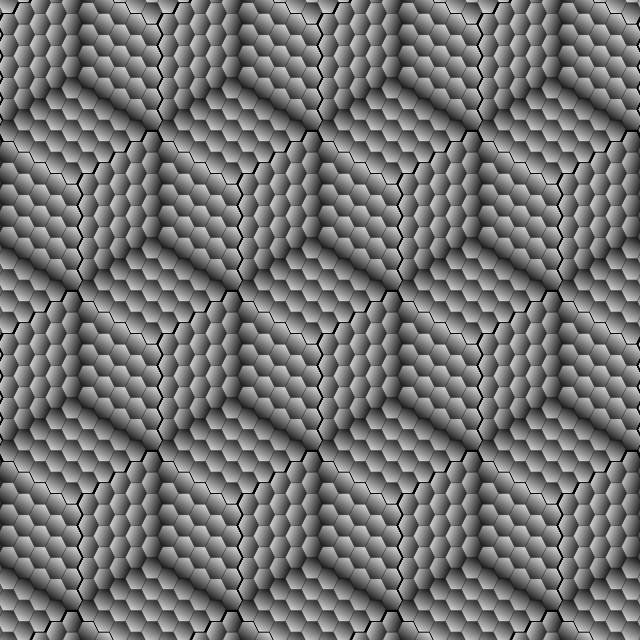
This pattern is drawn by a three.js fragment shader. Its source:

```glsl
// Grey hexagon tiles grouped into stepped cube-like clusters, split by dark cracks
#define GRID vec2(40.0, 30.0)
#define ORIGIN vec2(0.4958, 0.629)
#define BLOCK 5.0
#define CONTRAST 0.36
#define VALLEY 0.07
#define SEAM 0.012
#define CRACK_THIN 0.02
#define CRACK_WIDE 0.05
#define CRACK_STEP 0.068
#define SOFT 0.035

varying vec2 vUv;

const float COLUMN = 0.8660254;
const float SIDE = 0.5773503;

// Nearest hexagon in axial coordinates
vec2 hexRound(vec2 a) {
  vec3 c = vec3(a, -a.x - a.y);
  vec3 k = floor(c + 0.5);
  vec3 d = abs(k - c);
  if (d.x > max(d.y, d.z)) k.x = -k.y - k.z;
  else if (d.y > d.z) k.y = -k.x - k.z;
  return k.xy;
}

bool insideBlock(vec2 b) {
  return min(b.x, b.y) > -0.5 && max(b.x, b.y) < BLOCK - 0.5;
}

// Cluster index (xy), face 0 right, 1 left, 2 lower (z), steps from the valley (w)
vec4 findFace(vec2 hex) {
  vec2 guess = floor(vec2(hex.x - hex.y, hex.x + 2.0 * hex.y) / (3.0 * BLOCK) + 0.5);
  vec4 found = vec4(guess, 0.0, 0.0);
  for (int y = -1; y <= 1; y++) {
    for (int x = -1; x <= 1; x++) {
      vec2 id = guess + vec2(float(x), float(y));
      vec2 h = hex - BLOCK * (id.x * vec2(2.0, -1.0) + id.y);
      vec2 right = vec2(h.x + h.y, h.x);
      vec2 left = vec2(h.y - 1.0, -1.0 - h.x);
      vec2 lower = vec2(-1.0 - h.x - h.y, -h.y);
      if (insideBlock(right)) found = vec4(id, 0.0, min(right.x, right.y));
      if (insideBlock(left)) found = vec4(id, 1.0, min(left.x, left.y));
      if (insideBlock(lower)) found = vec4(id, 2.0, min(lower.x, lower.y));
    }
  }
  return found;
}

// Linear ramp over one tile, tilted to suit its face
float tileTone(vec2 local, vec4 face) {
  float angle = radians(face.z < 0.5 ? 60.0 : face.z < 1.5 ? 160.0 : 245.0);
  float ramp = dot(local, vec2(cos(angle), sin(angle))) / SIDE;
  return 0.51 + CONTRAST * ramp - VALLEY * exp(-1.5 * face.w);
}

// Half width of the crack between two clusters
float crackWidth(float faceSum, vec2 normal) {
  if (faceSum < 1.5) return CRACK_WIDE;
  return faceSum > 2.5 && abs(normal.x) > 0.5 ? CRACK_STEP : CRACK_THIN;
}

void main() {
  // Tile lattice with unit row height
  vec2 p = (vUv - ORIGIN) * GRID * vec2(COLUMN, 1.0) - vec2(SIDE, 0.0);
  float q = p.x / COLUMN;
  vec2 hex = hexRound(vec2(q, p.y - 0.5 * q));
  vec2 local = p - vec2(hex.x * COLUMN, hex.y + 0.5 * hex.x);
  vec4 face = findFace(hex);
  float tone = tileTone(local, face);
  float seam = 0.0;
  float crack = 0.0;

  // Blend over the six edges and gather their lines
  vec2 hop = vec2(1.0, 0.0);
  for (int i = 0; i < 6; i++) {
    vec2 normal = vec2(hop.x * COLUMN, hop.y + 0.5 * hop.x);
    float d = 0.5 - dot(local, normal);
    if (d < 0.15) {
      vec4 other = findFace(hex + hop);
      float blend = 0.5 * (1.0 - smoothstep(0.0, SOFT, d));
      tone = mix(tone, tileTone(local - normal, other), blend);
      seam = max(seam, 1.0 - smoothstep(SEAM, SEAM + SOFT, d));
      if (distance(face.xy, other.xy) > 0.5) {
        float w = crackWidth(face.z + other.z, normal);
        crack = max(crack, 1.0 - smoothstep(w - 0.5 * SOFT, w + 0.5 * SOFT, d));
      }
    }
    hop = vec2(-hop.y, hop.x + hop.y);
  }

  tone *= (1.0 - 0.3 * seam) * (1.0 - crack);
  gl_FragColor = vec4(vec3(tone), 1.0);
}
```
